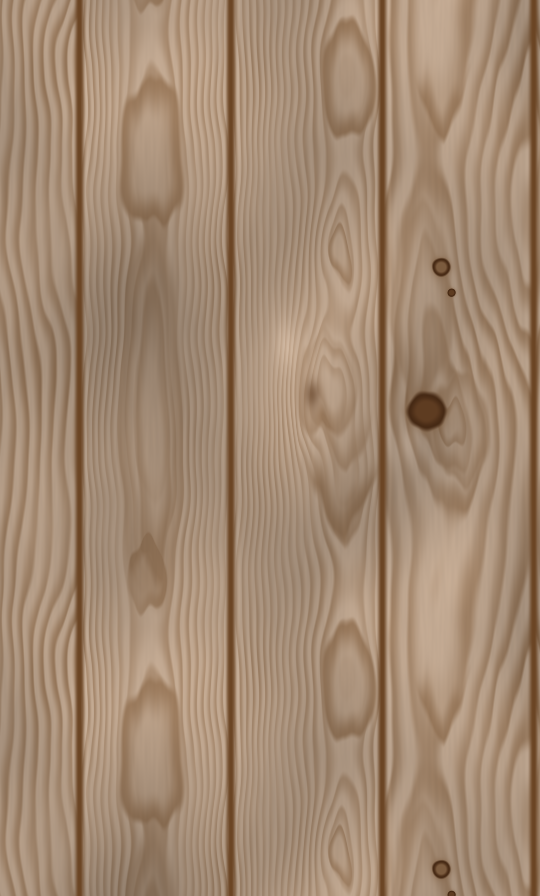
Reproduce this texture procedurally as a Shadertoy shader.

```glsl
const float TILES_DOWN = 1.488;
const float PLANK_WIDTH = 0.2515;
const float FIRST_GROOVE = 0.132;
const vec3 PALE_WOOD = vec3(0.695, 0.605, 0.522);
const vec3 LATE_WOOD = vec3(0.51, 0.385, 0.27);
const vec3 GROOVE_BROWN = vec3(0.42, 0.27, 0.14);
const vec3 KNOT_BROWN = vec3(0.37, 0.235, 0.13);
const vec3 KNOT_RIM = vec3(0.24, 0.135, 0.06);

float corner(vec2 cell, vec2 offset, vec2 period) {
    float angle = 6.2832 * fract(sin(dot(mod(cell, period), vec2(127.1, 311.7))) * 43758.5);
    return dot(vec2(cos(angle), sin(angle)), offset);
}

// Gradient noise with a whole number of cells in the repeating tile
float tileNoise(vec2 p, vec2 cells) {
    p *= cells;
    vec2 i = floor(p), f = p - i, e = vec2(1.0, 0.0);
    vec2 u = f * f * f * (f * (f * 6.0 - 15.0) + 10.0);
    float low = mix(corner(i, f, cells), corner(i + e.xy, f - e.xy, cells), u.x);
    float high = mix(corner(i + e.yx, f - e.yx, cells), corner(i + 1.0, f - 1.0, cells), u.x);
    return mix(low, high, u.y);
}

// Shortest offset between two points of the tile
vec2 wrapOffset(vec2 p, vec2 centre) {
    vec2 d = p - centre;
    return d - round(d);
}

// Shapes hold a centre in xy and radii in zw
float bump(vec2 p, vec4 shape) {
    vec2 d = wrapOffset(p, shape.xy) / shape.zw;
    return exp(-dot(d, d));
}

// Rings crowd together away from a flat heart
float heartRings(float x, float axis, float flatness, float density) {
    return density * length(vec2(x - axis, flatness));
}

// Ring number across each of the four planks
float ringField(vec2 p, float plank) {
    if (plank < 0.5)
        return heartRings(p.x, -0.06, 0.05, 46.0)
             + 2.2 * tileNoise(p, vec2(5.0, 3.0)) + 0.9 * sin(6.2832 * p.y);
    if (plank < 1.5)
        return heartRings(p.x, 0.252, 0.09, 118.0)
             - 1.6 * bump(p, vec4(0.252, 0.245, 0.07, 0.12))
             - 2.6 * bump(p, vec4(0.250, 0.69, 0.07, 0.25));
    if (plank < 2.5)
        return heartRings(p.x, 0.572, 0.08, 108.0)
             - 1.8 * bump(p, vec4(0.578, 0.128, 0.055, 0.10))
             - 2.4 * bump(p, vec4(0.565, 0.41, 0.05, 0.10))
             - 4.0 * bump(p, vec4(0.535, 0.645, 0.06, 0.09))
             - 2.2 * bump(p, vec4(0.570, 0.80, 0.05, 0.11));
    return heartRings(p.x, 0.735, 0.06, 25.0)
         + 2.6 * bump(p, vec4(0.87, 0.36, 0.10, 0.20))
         - 2.0 * bump(p, vec4(0.715, 0.50, 0.06, 0.15))
         - 2.0 * bump(p, vec4(0.755, 0.70, 0.06, 0.10))
         + 1.1 * tileNoise(p, vec2(6.0, 2.0));
}

// Slow darkening through a ring, then a crisp outer edge
float lateWood(float rings, float blur) {
    float f = fract(rings), edge = clamp(blur, 0.22, 0.4);
    float profile = smoothstep(0.15, 0.8, f) * (1.0 - smoothstep(1.0 - edge, 1.0, f));
    return mix(profile, 0.38, smoothstep(0.35, 0.95, blur));
}

// Cut-through ring: x is the dark band, y the quiet area inside it
vec2 cutRing(vec2 p, vec4 shape, float squareness, float lowerOnly) {
    vec2 d = wrapOffset(p, shape.xy) / shape.zw;
    vec2 a = pow(abs(d) + 0.001, vec2(squareness));
    float r = pow(a.x + a.y, 1.0 / squareness);
    float side = mix(1.0, smoothstep(-0.1, 0.5, d.y), lowerOnly);
    float inside = 1.0 - smoothstep(0.93, 1.1, r);
    return side * inside * vec2(0.16 + 0.84 * smoothstep(0.45, 0.95, r), 1.0);
}

vec3 addKnot(vec3 wood, vec2 p, vec2 centre, float radius, float heart) {
    float wobble = 1.0 + 0.15 * tileNoise(p, vec2(40.0));
    float d = length(wrapOffset(p, centre)) / (radius * wobble);
    float rim = smoothstep(0.45, 0.9, d);
    vec3 inner = mix(KNOT_BROWN, LATE_WOOD, heart * (1.0 - rim));
    wood = mix(wood, LATE_WOOD, 0.5 * exp(-4.0 * max(d - 1.0, 0.0)));
    return mix(wood, mix(inner, KNOT_RIM, 0.75 * rim), 1.0 - smoothstep(0.85, 1.12, d));
}

// Dark joint with a pale worn edge on either side
vec3 addGroove(vec3 wood, float offset) {
    float d = abs(offset);
    wood += 0.04 * exp(-pow((d - 0.0125) / 0.003, 2.0)) * (offset > 0.0 ? 1.0 : 0.5);
    return mix(wood, GROOVE_BROWN, 1.0 - smoothstep(0.001, 0.0105, d));
}

void mainImage(out vec4 fragColor, in vec2 fragCoord) {
    vec2 uv = fragCoord / iResolution.y;
    vec2 p = vec2(uv.x, 1.0 - uv.y) * TILES_DOWN;
    float across = (p.x - FIRST_GROOVE) / PLANK_WIDTH;
    float plank = mod(floor(across) + 1.0, 4.0);
    p.x -= step(FIRST_GROOVE + 3.0 * PLANK_WIDTH, p.x);

    // Large cut rings along the hearts, with ragged ends
    vec2 q = p + vec2(0.012 * tileNoise(p, vec2(9.0, 8.0)), 0.04 * tileNoise(p, vec2(42.0, 5.0)));
    vec2 cut = cutRing(q, vec4(0.252, 0.252, 0.052, 0.108), 3.5, 0.0)
             + 0.5 * cutRing(q, vec4(0.252, 0.70, 0.052, 0.31), 2.2, 0.0)
             + 0.5 * cutRing(q, vec4(0.255, 0.72, 0.028, 0.24), 2.0, 0.0)
             + 0.6 * cutRing(q, vec4(0.243, 0.96, 0.03, 0.06), 2.0, 0.0)
             + cutRing(q, vec4(0.578, 0.135, 0.042, 0.095), 2.5, 0.0)
             + 0.8 * cutRing(q, vec4(0.565, 0.42, 0.018, 0.04), 2.0, 0.0)
             + 0.6 * cutRing(q, vec4(0.545, 0.64, 0.05, 0.085), 2.0, 0.5)
             + 0.6 * cutRing(q, vec4(0.572, 0.68, 0.05, 0.10), 1.2, 1.0)
             + cutRing(q, vec4(0.569, 0.75, 0.062, 0.15), 1.2, 1.0)
             + 0.5 * cutRing(q, vec4(0.70, 0.50, 0.052, 0.16), 2.0, 0.0)
             + 0.6 * cutRing(q, vec4(0.77, 0.71, 0.045, 0.09), 2.0, 0.0)
             + 0.6 * cutRing(q, vec4(0.757, 0.70, 0.022, 0.035), 2.0, 0.0)
             + cutRing(q, vec4(0.735, 0.11, 0.045, 0.13), 1.2, 1.0);

    // Fine grain, then the cut rings
    float rings = ringField(q, plank) + 0.6 * tileNoise(p, vec2(12.0, 5.0));
    float fine = plank > 0.5 && plank < 2.5 ? 0.4 : 0.58;
    float strength = (fine + 0.4 * tileNoise(p, vec2(12.0, 4.0))) * (1.0 - 0.75 * min(cut.y, 1.0));
    vec3 wood = mix(PALE_WOOD, LATE_WOOD, strength * lateWood(rings, fwidth(rings)));
    wood = mix(wood, LATE_WOOD, 0.74 * min(cut.x, 1.0));

    // Fibres and broad changes of tone
    wood *= 1.0 + 0.03 * tileNoise(p, vec2(190.0, 14.0)) + 0.21 * tileNoise(p, vec2(5.0, 3.0));
    wood *= 1.0 - 0.09 * bump(p, vec4(0.16, 0.65, 0.16, 0.28));
    wood *= 1.0 + 0.07 * bump(p, vec4(0.60, 1.0, 0.06, 0.08)) + 0.06 * bump(p, vec4(0.77, 0.93, 0.08, 0.15));

    // Knots and their pale surrounds
    wood += 0.07 * bump(p, vec4(0.676, 0.74, 0.02, 0.04)) + 0.07 * bump(p, vec4(0.475, 0.57, 0.02, 0.04));
    wood = mix(wood, KNOT_BROWN, 0.6 * bump(p, vec4(0.519, 0.655, 0.013, 0.023)));
    wood = addKnot(wood, p, vec2(0.733, 0.444), 0.015, 0.8);
    wood = addKnot(wood, p, vec2(0.750, 0.486), 0.007, 0.0);
    wood = addKnot(wood, p, vec2(0.709, 0.682), 0.032, 0.0);

    wood = addGroove(wood, (across - round(across)) * PLANK_WIDTH);
    fragColor = vec4(clamp(wood, 0.0, 1.0), 1.0);
}
```
